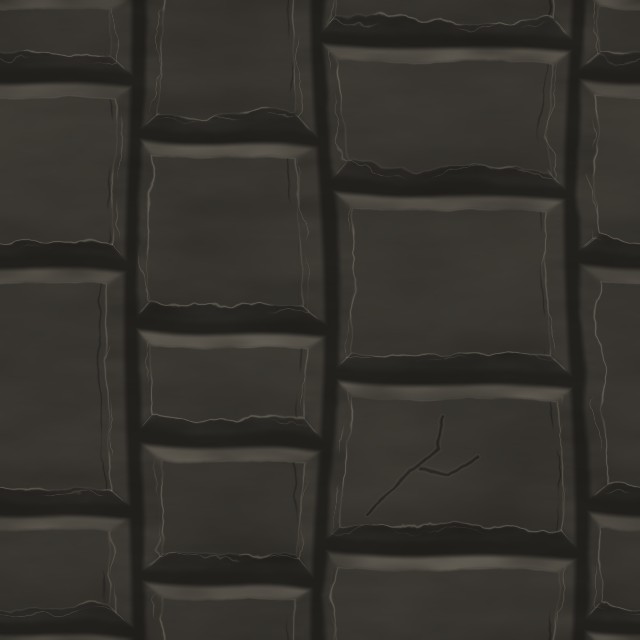
Write a WebGL 2 fragment shader that draws this texture.

```glsl
#version 300 es
precision highp float;
// Dark painted stone blocks in three staggered columns, with bevels, chipped edges and cracks.
uniform vec2 u_resolution;
out vec4 fragColor;

const float TAU = 6.2831853;

float hash(vec2 p) {
    vec3 q = fract(p.xyx * vec3(.1031, .1030, .0973));
    q += dot(q, q.yzx + 33.33);
    return fract((q.x + q.y) * q.z);
}

// Value noise that wraps across the canvas, with the given number of cells.
float noise(vec2 uv, vec2 cells) {
    vec2 p = uv * cells, i = floor(p), f = fract(p);
    f = f * f * (3. - 2. * f);
    vec2 a = mod(i, cells), b = mod(i + 1., cells);
    return mix(mix(hash(a), hash(vec2(b.x, a.y)), f.x),
               mix(hash(vec2(a.x, b.y)), hash(b), f.x), f.y);
}

float fbm(vec2 uv, vec2 cells) {
    float sum = 0., amp = .53;
    for (int i = 0; i < 4; i++) {
        sum += amp * noise(uv, cells);
        cells = cells * 2. + 1.;
        amp *= .5;
    }
    return sum;
}

float segment(vec2 p, vec2 a, vec2 b) {
    vec2 d = b - a;
    return length(p - a - d * clamp(dot(p - a, d) / dot(d, d), 0., 1.));
}

float min4(vec4 v) { return min(min(v.x, v.y), min(v.z, v.w)); }

float stroke(float d, float width) {
    width = max(width, .6 / u_resolution.y);
    return exp(-d * d / (width * width));
}

void main() {
    vec2 uv = gl_FragCoord.xy / u_resolution;
    float rough = fbm(uv, vec2(14)) - .5;
    float chip = fbm(uv + .37, vec2(29)) - .5;
    float brush = fbm(uv, vec2(9, 31)) - .5;

    // Gently bowed column joints
    vec3 joints = vec3(.211, .507, .901)
        + vec3(.006, -.011, .009) * cos(TAU * (uv.y - vec3(0, 0, .17)));
    vec3 toLeft = fract(uv.x - joints + rough * .006);
    vec3 toRight = fract(joints - uv.x - rough * .006);
    float left = min(toLeft.x, min(toLeft.y, toLeft.z));
    float right = min(toRight.x, min(toRight.y, toRight.z));
    float column = left == toLeft.x ? 1. : left == toLeft.y ? 2. : 0.;

    // Four stones of uneven height in each column
    vec4 courses = column < .5 ? vec4(.017, .203, .590, .879)
                 : column < 1.5 ? vec4(.095, .310, .488, .785)
                                : vec4(.141, .408, .703, .935);
    float across = left / (left + right);
    float y = uv.y + .014 * (across - .5) + .004 * sin(across * TAU) + rough * .008;
    vec4 aboveCourse = fract(y - courses);
    float bottom = min4(aboveCourse), top = min4(fract(courses - y));
    float row = dot(vec4(equal(aboveCourse, vec4(bottom))), vec4(1, 2, 3, 4));
    vec2 id = vec2(column * 7. + 3., row * 5.);

    // Distances to the four sides: left, right, bottom, top
    vec4 side = vec4(left, right, bottom, top);
    vec4 bevel = vec4(.027 + .012 * hash(id), .033 + .012 * hash(id + 9.), .036, .031);
    vec4 inset = side - bevel + vec4(.018, .018, .02, .01) * rough
               + vec4(.008, .008, .013, .006) * chip;
    float edge = min4(inset);
    vec4 ratio = side / bevel;
    vec4 weight = pow(1. / max(ratio, .08), vec4(10));
    weight /= dot(weight, vec4(1));

    // Face with broad brush marks
    float tone = .212 + .018 * (hash(id + 4.) - .5) + .030 * brush
               + .035 * (fbm(uv, vec2(5)) - .5);
    tone -= .018 * smoothstep(.07, .0, inset.z);
    tone -= .016 * smoothstep(.16, .03, length(uv - vec2(.34, .64)));

    // Pale top bevels, dark bottom bevels, muted sides
    float slope = dot(weight, vec4(.205, .213, .145, .30)) + .07 * brush
                + weight.w * .10 * (noise(uv, vec2(17, 40)) - .5);
    tone = mix(slope, tone, smoothstep(-.004, .003, edge));

    // Deep joints
    float gap = min(min(left, right), min(bottom * .9, top * 1.05));
    tone = mix(.125 + .02 * brush, tone, smoothstep(.005, .017, gap + rough * .006));

    // Chipped highlights along the face edges and lower corners
    float wear = smoothstep(.32, .65, noise(uv + .21, vec2(23)));
    float glint = stroke(edge, .0013) * dot(weight, vec4(.8, .65, .9, .25)) * (.3 + .7 * wear);
    float stray = edge + .006 + .03 * (fbm(uv + .63, vec2(19)) - .5);
    glint += stroke(stray, .0009) * .5 * (1. - weight.w) * (1. - wear);
    float within = smoothstep(.4, .6, ratio.z) * smoothstep(1.1, .9, ratio.z);
    float miter = min(abs(ratio.x - ratio.z), abs(ratio.y - ratio.z)) * .03;
    glint += stroke(miter + chip * .003, .0012) * within * .6;
    tone += glint * .17;

    // Faint dark scratches beside the edges
    float scratch = inset.y - .008 + .022 * (fbm(uv + .11, vec2(11)) - .5);
    tone -= .055 * stroke(scratch, .0014) * wear * step(0., edge);

    // Branching crack in one stone
    vec2 p = uv + .016 * vec2(chip, rough);
    float crack = min(segment(p, vec2(.573, .199), vec2(.685, .297)),
                      segment(p, vec2(.685, .297), vec2(.692, .350)));
    crack = min(crack, segment(p, vec2(.655, .262), vec2(.705, .255)));
    crack = min(crack, segment(p, vec2(.705, .255), vec2(.748, .283)));
    tone -= .075 * stroke(crack, .0022);
    tone += .025 * stroke(crack - .004, .0012);

    // Warm grey tint
    vec3 warm = vec3(1.04, .99, .89);
    fragColor = vec4(clamp(tone, .10, .42) * warm, 1);
}
```
